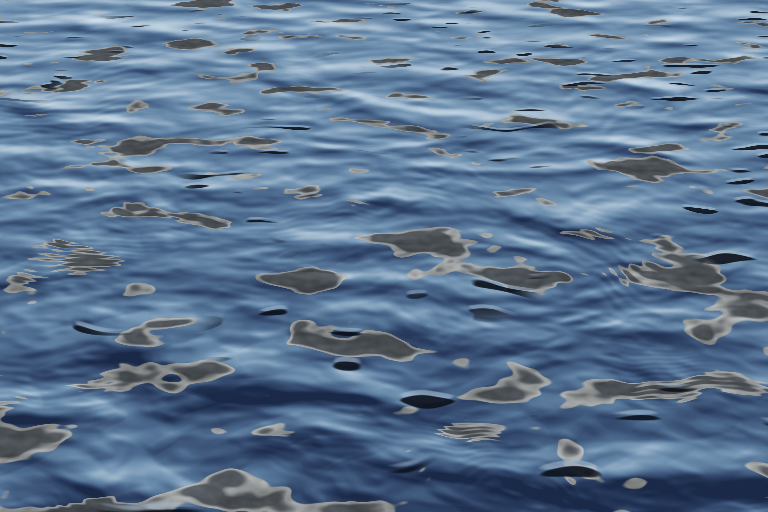
This texture is drawn by a Shadertoy shader. Its source:

```glsl
// Rippled blue water seen at a low angle, with grey cloud reflections.
// The canvas is projected onto a water plane; wave slopes pick the sky tone,
// thresholded noise lays out the grey patches and the thin black glints.

const vec3 DEEP = vec3(0.10, 0.16, 0.28);
const vec3 NAVY = vec3(0.18, 0.26, 0.40);
const vec3 STEEL = vec3(0.30, 0.42, 0.56);
const vec3 SKY = vec3(0.45, 0.58, 0.70);
const vec3 PALE = vec3(0.64, 0.73, 0.81);
const vec3 SHINE = vec3(0.80, 0.87, 0.92);
const vec3 CLOUD_RIM = vec3(0.60, 0.61, 0.61);
const vec3 CLOUD_CORE = vec3(0.29, 0.31, 0.33);
const vec3 GLINT = vec3(0.04, 0.06, 0.10);

const float HORIZON = 1.6;
const float PLANE_DEPTH = 2.2;

vec2 hash2(vec2 cell) {
    vec2 k = vec2(dot(cell, vec2(127.1, 311.7)), dot(cell, vec2(269.5, 183.3)));
    return fract(sin(k) * 43758.5453) * 2.0 - 1.0;
}

// Gradient noise, roughly -0.6 to 0.6
float noise(vec2 p) {
    vec2 i = floor(p), f = fract(p);
    vec2 u = f * f * f * (f * (f * 6.0 - 15.0) + 10.0);
    vec2 e = vec2(1.0, 0.0);
    float low = mix(dot(hash2(i), f), dot(hash2(i + e), f - e), u.x);
    float high = mix(dot(hash2(i + e.yx), f - e.yx), dot(hash2(i + 1.0), f - 1.0), u.x);
    return mix(low, high, u.y);
}

// Canvas point to water plane
vec2 toPlane(vec2 p) {
    return vec2(p.x - 0.75, PLANE_DEPTH) / (HORIZON - p.y);
}

vec2 warp(vec2 q, float freq, float amount) {
    return q + amount * vec2(noise(q * freq + 3.7), noise(q * freq + 19.3));
}

// Sum of creased swells; octaves finer than the blur width fade out
float waveHeight(vec2 q, float blur) {
    float height = 0.0, freq = 7.0, steepness = 0.5;
    q = warp(q, 3.5, 0.07);
    for (int i = 0; i < 4; i++) {
        float angle = 0.22 * sin(float(i) * 2.3 + 0.6);
        vec2 r = mat2(cos(angle), sin(angle), -sin(angle), cos(angle)) * q;
        float n = noise(r * freq * vec2(0.58, 1.0) + float(i) * 13.1);
        float fade = exp(-0.7 * blur * blur * freq * freq);
        height += fade * steepness / freq * (n - 0.45 * abs(n));
        freq *= 1.9;
        steepness *= 0.78;
    }
    return height;
}

// Fine curved ripple lines, strongest in scattered zones
float rippleLines(vec2 p) {
    float bend = 0.16 * noise(p * vec2(2.5, 4.0) + 5.0) + 0.02 * noise(p * 14.0);
    float zone = smoothstep(0.0, 0.3, noise(p * vec2(3.0, 6.0) + 41.0));
    return zone * sin(6.2832 * 68.0 * (p.y + 0.12 * p.x + bend));
}

vec3 blend(vec3 a, vec3 b, float start, float end, float t) {
    return mix(a, b, clamp((t - start) / (end - start), 0.0, 1.0));
}

vec3 waterColor(float t) {
    vec3 c = blend(DEEP, NAVY, -0.15, 0.12, t);
    c = blend(c, STEEL, 0.12, 0.40, t);
    c = blend(c, SKY, 0.40, 0.67, t);
    c = blend(c, PALE, 0.67, 0.90, t);
    return blend(c, SHINE, 0.90, 1.25, t);
}

// Positive inside a cloud reflection, growing toward its core
float cloudDepth(vec2 q, float y, float ripple) {
    vec2 w = warp(q, 9.0, 0.035);
    float field = noise(w * vec2(4.5, 9.0) + 71.0);
    field += 0.45 * noise(w * vec2(11.0, 20.0) + 27.0);
    field += 0.16 * noise(w * vec2(28.0, 42.0) + 8.0);
    return field + 0.06 * ripple - mix(0.13, 0.27, y);
}

float glintField(vec2 q) {
    return noise(warp(q, 8.0, 0.03) * vec2(9.0, 28.0) + 53.0);
}

void mainImage(out vec4 fragColor, in vec2 fragCoord) {
    vec2 p = fragCoord / iResolution.y;
    p.x *= 1.5 * iResolution.y / iResolution.x;
    vec2 q = toPlane(p);
    float nearness = HORIZON - p.y;

    // Wave slope toward the viewer
    float stepSize = 0.009 / (nearness * nearness);
    vec2 offset = vec2(0.25, 1.0) * stepSize;
    float slope = waveHeight(q + offset, stepSize) - waveHeight(q - offset, stepSize);
    slope /= 2.0 * stepSize;

    // Sky tone brightens with distance
    float ripple = rippleLines(p);
    float tone = 0.20 + 0.52 * p.y + 0.48 * slope + 0.045 * ripple;
    vec3 color = waterColor(tone);

    // Grey cloud reflections: pale rim, mottled dark core
    float depth = cloudDepth(q, p.y, ripple);
    float mottle = noise(q * vec2(40.0, 55.0)) + 0.5 * noise(p * vec2(60.0, 95.0));
    float core = smoothstep(0.04, 0.12, depth + 0.05 * mottle);
    vec3 cloud = mix(CLOUD_RIM, CLOUD_CORE, core);
    cloud *= 1.0 + 0.25 * mottle + 0.18 * clamp(slope, -1.0, 1.0);
    color = mix(color, cloud, smoothstep(-0.008, 0.018, depth));

    // Black glints with a bright upper edge
    float zone = smoothstep(-0.02, 0.12, noise(p * vec2(2.2, 4.0) + 15.0) + 0.12 * (p.x - 0.75));
    float edge = smoothstep(0.29, 0.37, glintField(q - vec2(0.0, 0.012)));
    float streak = smoothstep(0.29, 0.36, glintField(q));
    color = mix(color, PALE, 0.6 * zone * edge);
    color = mix(color, GLINT, 0.9 * zone * streak);

    fragColor = vec4(clamp(color, 0.0, 1.0), 1.0);
}
```
